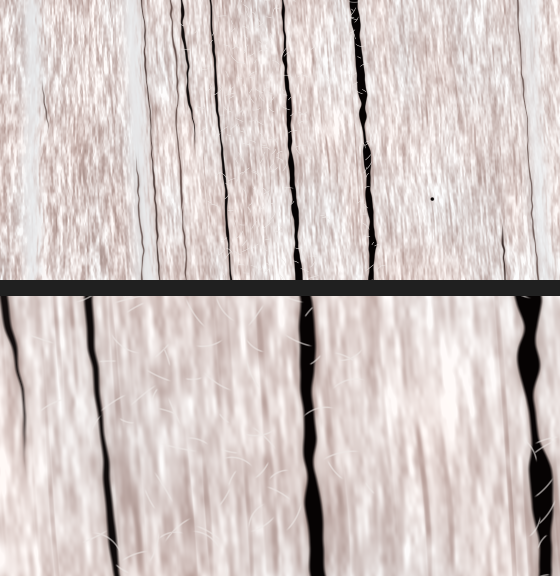
Top: the whole. Bottom: its middle third, enlarged.
Reproduce this texture procedurally as a Shadertoy shader.

```glsl
// Weathered whitewashed planks with vertical grain, dark cracks and loose fibres.

const vec3 PALE = vec3(0.945, 0.938, 0.938);
const vec3 TAN = vec3(0.74, 0.672, 0.658);
const vec3 BROWN = vec3(0.46, 0.36, 0.33);
const vec3 UMBER = vec3(0.25, 0.16, 0.14);
const vec3 BLACK = vec3(0.025, 0.01, 0.01);
const vec3 WHITEWASH = vec3(0.915, 0.93, 0.94);
const vec3 FIBRE = vec3(0.93, 0.91, 0.90);

const float LEAN = 0.07;         // sideways drift of the grain per unit height
const float STAIN = 0.24;        // mean stain of the wood
const float GRAIN = 2.0;         // grain contrast
const float SOFT = 0.0025;       // softness of crack edges
const float FIBRE_CELL = 0.045;
const float FIBRE_WIDTH = 0.0013;
const vec2 KNOT = vec2(1.544, 0.289);

// Crack paths: x at top, x at bottom, lowest y, highest y
const int CRACKS = 10;
const vec4 PATH[CRACKS] = vec4[CRACKS](
    vec4(1.260, 1.331, -0.3, 1.3), vec4(1.005, 1.068, -0.3, 1.3),
    vec4(0.750, 0.828, -0.3, 1.3), vec4(0.646, 0.738, 0.44, 1.3),
    vec4(0.508, 0.572, -0.3, 1.3), vec4(0.613, 0.664, -0.3, 1.3),
    vec4(1.848, 1.920, -0.3, 1.3), vec4(0.135, 0.205, 0.48, 0.75),
    vec4(1.740, 1.808, -0.3, 0.24), vec4(0.460, 0.512, -0.3, 0.48));
// Crack shapes: half width at top, half width at bottom, darkness
const vec3 SHAPE[CRACKS] = vec3[CRACKS](
    vec3(0.0165, 0.0095, 1.0), vec3(0.0045, 0.0130, 1.0),
    vec3(0.0038, 0.0040, 0.9), vec3(0.0045, 0.0030, 0.85),
    vec3(0.0018, 0.0026, 0.45), vec3(0.0025, 0.0025, 0.25),
    vec3(0.0022, 0.0022, 0.10), vec3(0.0030, 0.0030, 0.10),
    vec3(0.0030, 0.0032, 0.55), vec3(0.0022, 0.0022, 0.15));

float hash(vec2 p) {
    vec3 q = fract(vec3(p.xyx) * 0.1031);
    q += dot(q, q.yzx + 33.33);
    return fract((q.x + q.y) * q.z);
}

float noise(vec2 p) {
    vec2 i = floor(p), f = fract(p);
    f = f * f * (3.0 - 2.0 * f);
    return mix(mix(hash(i), hash(i + vec2(1, 0)), f.x),
               mix(hash(i + vec2(0, 1)), hash(i + vec2(1, 1)), f.x), f.y);
}

float bump(float x, float centre, float width) {
    float d = (x - centre) / width;
    return exp(-d * d);
}

float grainAxis(vec2 p) {
    return p.x + LEAN * p.y * smoothstep(0.1, 0.6, p.x);
}

vec3 wood(vec2 p) {
    float u = grainAxis(p) + 0.012 * (noise(p * vec2(6.0, 5.0)) - 0.5);
    float fine = noise(vec2(u * 150.0, p.y * 28.0));
    float medium = noise(vec2(u * 85.0 + 40.0, p.y * 13.0));
    float speckle = noise(vec2(u * 210.0, p.y * 85.0 + 9.0));
    float patches = noise(vec2(u * 9.0, p.y * 2.5 + 3.0));
    float grain = 0.5 * fine + 0.3 * medium + 0.2 * speckle - 0.5;
    float streak = smoothstep(0.66, 0.95, noise(vec2(u * 105.0 + 70.0, p.y * 5.0)));

    // Browner boards on the left, cleaner ones on the right
    float left = 1.0 - smoothstep(0.46, 0.52, u);
    float stain = STAIN + 0.17 * left + 0.35 * (patches - 0.5);
    stain += 0.07 * bump(u, 0.92, 0.18) + GRAIN * mix(0.85, 1.15, left) * grain;
    stain += streak * mix(0.45, 0.2, left);
    vec3 color = mix(PALE, TAN, clamp(stain, -0.2, 1.0));
    color = mix(color, BROWN, 0.6 * clamp(stain - 1.0, 0.0, 1.0));
    color *= mix(vec3(1.0), vec3(1.02, 0.985, 0.972), noise(vec2(u * 14.0, p.y * 4.0)));

    // Bluish bands of thicker paint
    float ragged = u + 0.025 * (fine - 0.5);
    float paint = bump(ragged, 0.115, 0.032) + bump(ragged, 0.525, 0.042)
                + 0.8 * bump(ragged, 1.95, 0.035);
    return mix(color, WHITEWASH + 0.1 * grain, 0.75 * min(paint, 1.0));
}

vec3 addCracks(vec3 color, vec2 p, float soft) {
    for (int i = 0; i < CRACKS; i++) {
        vec4 path = PATH[i];
        vec3 shape = SHAPE[i];
        float seed = float(i) * 17.0;
        float x = mix(path.y, path.x, p.y);
        x += 0.010 * (noise(vec2(p.y * 9.0, seed)) - 0.5)
           + 0.005 * (noise(vec2(p.y * 38.0, seed + 5.0)) - 0.5);
        if (i == 0) x += 0.04 * p.y * (1.0 - p.y);
        float taper = smoothstep(path.z, path.z + 0.12, p.y)
                    * (1.0 - smoothstep(path.w - 0.12, path.w, p.y));
        float halfWidth = mix(shape.y, shape.x, p.y) * taper;
        halfWidth *= mix(0.45, 1.35, noise(vec2(p.y * 24.0, seed + 9.0)));
        halfWidth *= 1.0 - 0.45 * bump(p.y, 0.53, 0.06);
        float d = abs(p.x - x) - halfWidth;
        float rim = exp(-max(d, 0.0) / 0.005) * taper;
        float cover = (1.0 - smoothstep(-soft, soft, d)) * taper;
        color = mix(color, BROWN, rim * mix(0.2, 0.4, shape.z));
        vec3 depth = mix(UMBER, BLACK, smoothstep(0.2, 0.9, shape.z));
        color = mix(color, depth, cover * mix(0.6, 1.0, shape.z));
    }
    float hole = length(p - KNOT) - 0.006;
    return mix(color, BLACK, 1.0 - smoothstep(-soft, soft, hole));
}

// Short curved hairs, densest around the open cracks
float fibres(vec2 p, float soft) {
    float cover = 0.0;
    vec2 cell = floor(p / FIBRE_CELL);
    for (int k = 0; k < 18; k++) {
        vec2 id = cell + vec2(k % 3 - 1, (k / 3) % 3 - 1);
        vec2 seed = id + float(k / 9) * 57.0 + 11.0;
        vec2 centre = (id + vec2(hash(seed), hash(seed + 31.0))) * FIBRE_CELL;
        float u = grainAxis(centre);
        float density = 0.7 * bump(u, 0.95, 0.15) + 0.8 * bump(u, 1.335, 0.025);
        float angle = (hash(seed + 73.0) - 0.5) * 2.6;
        vec2 q = mat2(cos(angle), -sin(angle), sin(angle), cos(angle)) * (p - centre);
        q.y += (hash(seed + 97.0) - 0.5) * 36.0 * q.x * q.x;
        float reach = mix(0.008, 0.024, hash(seed + 131.0));
        float line = 1.0 - smoothstep(0.0, FIBRE_WIDTH + soft, abs(q.y));
        line *= 1.0 - smoothstep(0.6 * reach, reach, abs(q.x));
        cover = max(cover, line * step(hash(seed + 171.0), density));
    }
    return cover;
}

void mainImage(out vec4 fragColor, in vec2 fragCoord) {
    vec2 p = fragCoord / iResolution.y;
    float pixel = 1.0 / iResolution.y;
    vec3 color = addCracks(wood(p), p, max(SOFT, 0.8 * pixel));
    color = mix(color, FIBRE, 0.6 * fibres(p, 0.5 * pixel));
    fragColor = vec4(clamp(color, 0.0, 1.0), 1.0);
}
```
